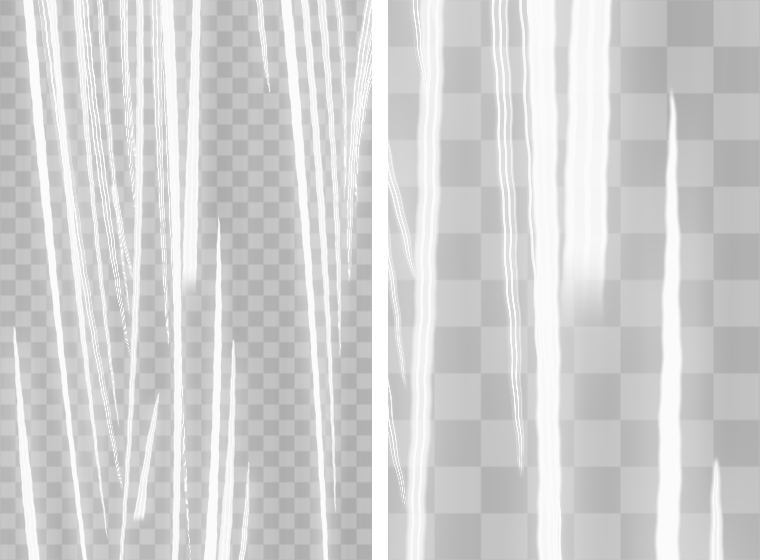
Left, the full canvas; right, a detail of the centre.
Give the GLSL for this texture, as a WebGL 1 fragment shader.

```glsl
precision highp float;
// Glossy plastic sheen: white tapering creases over a grey checkerboard.
// Families of curved strands are looped from root to tip; each adds a
// sharp core split into hairs and a soft halo. Layered sines tint the haze.
uniform vec2 u_resolution;

const float CELLS = 24.0;
const float DARK_TILE = 0.695;
const float LIGHT_TILE = 0.765;
const float HAZE = 0.91;
const float WHITE = 0.985;

float hash(float n) {
  return fract(sin(n * 12.9898) * 43758.5453);
}

// Uneven columns of light, slowly drifting along their length
float columns(vec2 p, float seed) {
  float x = p.x + 0.012 * sin(p.y * 2.3 + seed);
  return 0.40 * sin(x * 17.0 + seed)
       + 0.30 * sin(x * 43.0 + p.y * 1.7 + seed * 2.0)
       + 0.20 * sin(x * 97.0 - p.y * 1.1)
       + 0.10 * sin(x * 290.0 + p.y * 0.8);
}

// Antialiased checkerboard, 0 or 1
float checker(vec2 p, float pixel) {
  vec2 wave = sin(p * CELLS * 3.14159265);
  vec2 side = clamp(wave / (CELLS * 3.14159265 * pixel), -1.0, 1.0);
  return 0.5 + 0.5 * side.x * side.y;
}

// One crease, widest near its root: x = sharp core, y = soft halo
vec2 strand(vec2 p, vec2 root, vec2 tip, float bend, float width, float hairy, float seed) {
  float t = (p.y - root.y) / (tip.y - root.y);
  float inside = smoothstep(0.0, 0.06, t) * (1.0 - smoothstep(0.985, 1.0, t));
  float s = clamp(t, 0.0, 1.0);
  float dx = p.x - mix(root.x, tip.x, s) - bend * 4.0 * s * (1.0 - s);
  dx += 0.0007 * sin(p.y * 61.0 + seed) + 0.0004 * sin(p.y * 173.0);
  float w = width * sqrt(1.0 - s) * (0.9 + 0.1 * sin(s * 9.0 + seed));
  float edge = 0.0022;
  float body = 1.0 - smoothstep(-edge, edge, abs(dx) - w);

  // Split the body lengthwise into hairs
  float u = dx / max(w, 0.002);
  float hairs = smoothstep(0.0, 0.8, sin(u * 8.0 + seed + 1.2 * sin(s * 4.0 + seed)));
  float core = body * mix(1.0, 0.2 + 0.8 * hairs, hairy);

  float reach = 0.012 + width * 1.3;
  float ends = smoothstep(-0.06, 0.08, t) * (1.0 - smoothstep(0.8, 1.05, t));
  float halo = exp(-dx * dx / (reach * reach)) * ends;
  return vec2(core * inside, halo * mix(0.65, 0.4, hairy));
}

// Lays one layer of light over another
vec2 screen(vec2 a, vec2 b) {
  return 1.0 - (1.0 - a) * (1.0 - b);
}

// A family of creases whose roots and tips advance by fixed steps
vec2 fan(vec2 p, float count, vec2 root, vec2 rootStep, vec2 tip, vec2 tipStep,
         float bend, float width, float hairy) {
  vec2 light = vec2(0.0);
  for (int i = 0; i < 5; i++) {
    float n = float(i);
    if (n >= count) break;
    float seed = n * 3.7 + root.x * 29.0 + tip.y * 11.0;
    float jitter = (hash(seed) - 0.5) * 0.012;
    float w = width * (1.0 - 0.13 * n) * (0.85 + 0.3 * hash(seed + 4.0));
    float split = clamp(hairy + 0.2 * n, 0.0, 1.0);
    light = screen(light, strand(p, root + rootStep * n + vec2(jitter, 0.0),
                                 tip + tipStep * n, bend, w, split, seed));
  }
  return light;
}

// All creases, grouped by where they lie and which way they lean
vec2 creases(vec2 p) {
  // Left fan and its fine companions
  vec2 l = fan(p, 5.0, vec2(0.07, 1.62), vec2(0.065, 0.0), vec2(0.26, -0.25), vec2(0.03, 0.3), -0.012, 0.016, 0.0);
  l = screen(l, fan(p, 3.0, vec2(0.10, 1.62), vec2(0.115, 0.0), vec2(0.33, 0.18), vec2(0.02, 0.36), -0.015, 0.019, 0.9));
  // Long centre folds
  l = screen(l, fan(p, 2.0, vec2(0.435, 1.65), vec2(-0.055, 0.0), vec2(0.45, -0.5), vec2(-0.17, 0.0), 0.033, 0.016, 0.1));
  l = screen(l, fan(p, 2.0, vec2(0.41, 1.62), vec2(0.025, 0.0), vec2(0.453, 0.57), vec2(0.06, -0.6), -0.005, 0.014, 0.8));
  // Wide ribbon hanging from the top
  l = screen(l, fan(p, 1.0, vec2(0.512, 0.70), vec2(0.0), vec2(0.545, 2.1), vec2(0.0), 0.0, 0.022, 0.15));
  // Blades rising from the bottom
  l = screen(l, fan(p, 3.0, vec2(0.55, -0.15), vec2(0.04, 0.0), vec2(0.588, 0.925), vec2(0.04, -0.33), 0.009, 0.018, 0.0));
  l = screen(l, fan(p, 2.0, vec2(0.105, -0.15), vec2(0.27, 0.25), vec2(0.038, 0.63), vec2(0.39, -0.18), -0.004, 0.019, 0.1));
  // Right fan and the curl at the edge
  l = screen(l, fan(p, 4.0, vec2(0.76, 1.63), vec2(0.045, 0.0), vec2(0.89, -0.3), vec2(0.012, 0.42), 0.014, 0.015, 0.0));
  l = screen(l, fan(p, 3.0, vec2(1.01, 1.55), vec2(0.015, -0.08), vec2(0.94, 0.74), vec2(0.018, 0.2), -0.022, 0.016, 0.75));
  // Short loose wisps
  return screen(l, fan(p, 2.0, vec2(0.69, 1.57), vec2(-0.39, -0.56), vec2(0.725, 1.25), vec2(-0.367, -0.5), -0.003, 0.012, 0.5));
}

void main() {
  vec2 p = gl_FragCoord.xy / u_resolution * vec2(1.0, 1.5);
  vec2 light = creases(p);

  // Checkered ground with soft vertical shading
  float tone = mix(DARK_TILE, LIGHT_TILE, checker(p, 1.0 / u_resolution.x));
  tone += 0.022 * columns(p, 1.3) + 0.012 * sin(p.y * 3.1 + p.x * 5.0);

  // Milky haze around the creases, then the bright cores
  float haze = light.y * (0.72 + 0.25 * columns(p, 4.6));
  tone = mix(tone, HAZE, clamp(haze, 0.0, 0.9));
  tone = mix(tone, WHITE, light.x);
  gl_FragColor = vec4(vec3(tone), 1.0);
}
```
